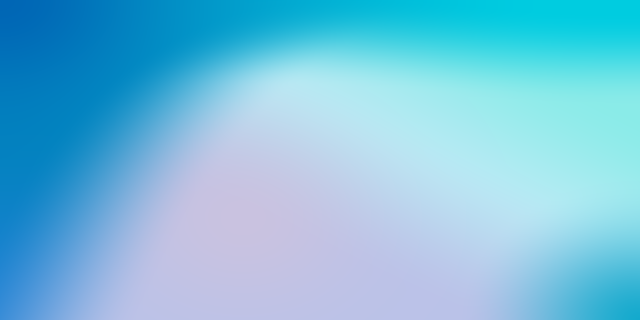
Reproduce this background procedurally as a WebGL 2 fragment shader.

```glsl
#version 300 es
precision highp float;

uniform vec2 u_resolution;
out vec4 fragColor;

#define LEFT_SOFTNESS vec2(-0.24, 0.36)
#define TOP_SOFTNESS 0.29
#define CORNER_REACH 0.58
#define BLUSH_CENTER vec2(0.76, 0.32)
#define BLUSH_AMOUNT 0.65

const vec3 AZURE = vec3(0.12, 0.51, 0.83);
const vec3 OCEAN = vec3(0.01, 0.51, 0.75);
const vec3 NAVY  = vec3(0.00, 0.40, 0.71);
const vec3 CYAN  = vec3(0.00, 0.80, 0.88);
const vec3 TEAL  = vec3(0.06, 0.66, 0.80);
const vec3 LILAC = vec3(0.73, 0.76, 0.91);
const vec3 ICE   = vec3(0.73, 0.92, 0.96);
const vec3 MINT  = vec3(0.54, 0.92, 0.91);
const vec3 BLUSH = vec3(0.82, 0.76, 0.86);

// Soft elliptical spot, 1 at its center
float glow(vec2 p, vec2 center, vec2 radius) {
    vec2 d = (p - center) / radius;
    return exp(-dot(d, d));
}

// Saturated colours of the left and top rim
vec3 rimColor(vec2 p) {
    vec3 color = mix(AZURE, OCEAN, smoothstep(0.0, 0.6, p.y));
    color = mix(color, CYAN, smoothstep(0.0, 1.75, p.x));
    return mix(color, NAVY, glow(p, vec2(0.0, 1.0), vec2(0.35, 0.25)));
}

// Pale colours of the interior, running diagonally from lilac to mint
vec3 paleColor(vec2 p) {
    vec3 color = mix(LILAC, ICE, smoothstep(0.65, 1.2, 0.45 * p.x + p.y));
    color = mix(color, MINT, smoothstep(1.1, 1.65, 0.5 * p.x + p.y));
    return mix(color, BLUSH, BLUSH_AMOUNT * glow(p, BLUSH_CENTER, vec2(0.36, 0.28)));
}

// 0 on the rim, 1 well inside the pale area
float interiorMask(vec2 p) {
    float leftEdge = 0.08 + 0.48 * p.y + 0.45 * pow(p.y, 4.0);
    vec2 leftRange = leftEdge + LEFT_SOFTNESS;
    float left = smoothstep(leftRange.x, leftRange.y, p.x);
    float topEdge = mix(-0.02, 0.04, smoothstep(0.9, 1.9, p.x));
    float top = smoothstep(topEdge, topEdge + TOP_SOFTNESS, 1.0 - p.y);
    return left * top;
}

void main() {
    // Height runs from 0 to 1, width from 0 to 2
    vec2 p = gl_FragCoord.xy / u_resolution * vec2(2.0, 1.0);

    vec3 color = mix(rimColor(p), paleColor(p), interiorMask(p));

    // Teal shade in the lower right corner
    float cornerDistance = length((p - vec2(2.0, 0.0)) * vec2(1.0, 1.3));
    color = mix(TEAL, color, smoothstep(-0.05, CORNER_REACH, cornerDistance));

    fragColor = vec4(color, 1.0);
}
```
